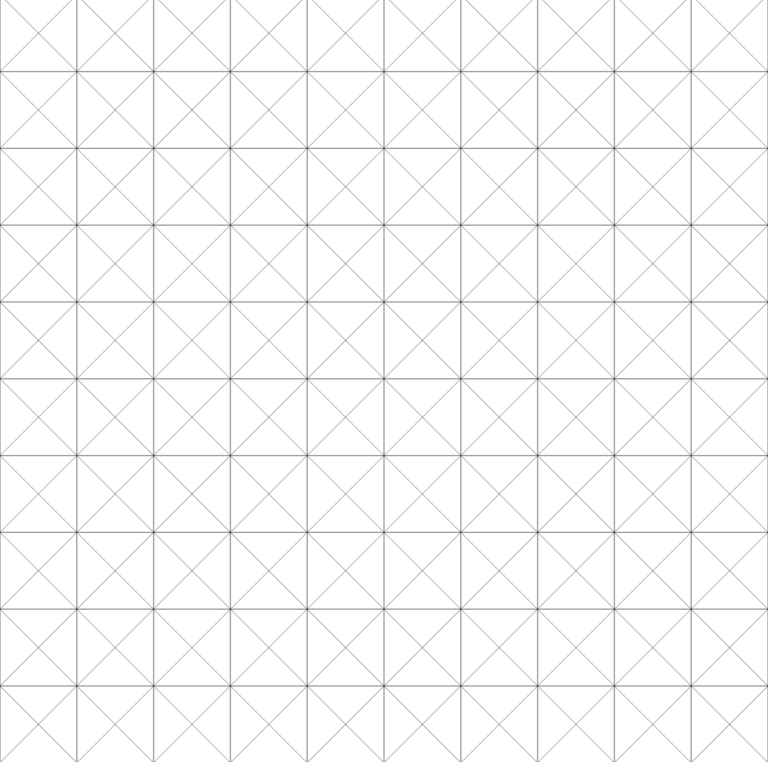
Reproduce this pattern procedurally as a Shadertoy shader.

```glsl
// Fine grey square grid with both diagonals ruled through every cell, on white.

const float COLUMNS        = 10.0;    // cells across the canvas width
const vec2  GRID_ORIGIN    = vec2(0.0, -0.001);
const float GRID_WIDTH     = 0.0018;  // line widths, in canvas widths
const float DIAGONAL_WIDTH = 0.0014;
const float GRID_INK       = 0.36;    // opacity of each kind of line
const float DIAGONAL_INK   = 0.25;
const vec3  PAPER_COLOR    = vec3(1.0);
const vec3  INK_COLOR      = vec3(0.0);

// Signed distance to the nearest of evenly spaced parallel lines
vec2 repeatedLine(vec2 position, float spacing) {
    return (fract(position / spacing + 0.5) - 0.5) * spacing;
}

// Share of a pixel-wide window that a line of the given width covers
vec2 lineCoverage(vec2 dist, float width, float pixel) {
    vec2 upper = min(dist + 0.5 * pixel, vec2(0.5 * width));
    vec2 lower = max(dist - 0.5 * pixel, vec2(-0.5 * width));
    return clamp((upper - lower) / pixel, 0.0, 1.0);
}

void mainImage(out vec4 fragColor, in vec2 fragCoord) {
    float pixel = 1.0 / iResolution.x;
    float cell = 1.0 / COLUMNS;
    vec2 p = fragCoord * pixel - GRID_ORIGIN;

    // Rotate by 45 degrees so the diagonals become axis-aligned
    vec2 q = vec2(p.x + p.y, p.x - p.y) * inversesqrt(2.0);

    vec2 grid = lineCoverage(repeatedLine(p, cell), GRID_WIDTH, pixel);
    vec2 diagonal = lineCoverage(repeatedLine(q, cell * inversesqrt(2.0)),
                                 DIAGONAL_WIDTH, pixel);

    // Translucent strokes multiply, so crossings grow darker
    vec2 transmitted = (1.0 - GRID_INK * grid) * (1.0 - DIAGONAL_INK * diagonal);
    vec3 color = mix(INK_COLOR, PAPER_COLOR, transmitted.x * transmitted.y);
    fragColor = vec4(color, 1.0);
}
```
